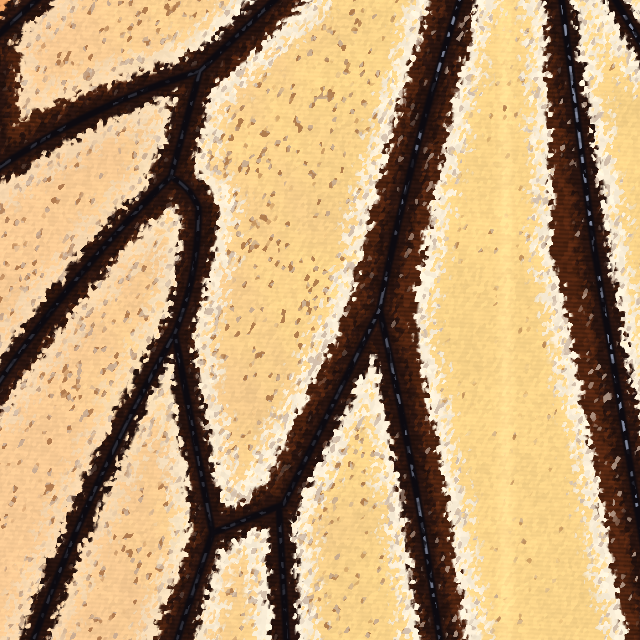
Write a three.js fragment shader that draws this texture.

```glsl
// Draws a macro view of a butterfly wing: dark branching veins around speckled amber cells.
varying vec2 vUv;

const vec3 AMBER = vec3(0.98, 0.83, 0.54);
const vec3 PEACH = vec3(0.97, 0.79, 0.58);
const vec3 ORANGE = vec3(0.95, 0.48, 0.12);
const vec3 CREAM = vec3(0.98, 0.93, 0.84);
const vec3 FLECK = vec3(0.60, 0.38, 0.22);
const vec3 SILVER = vec3(0.73, 0.63, 0.56);
const vec3 BROWN = vec3(0.34, 0.155, 0.07);
const vec3 UMBER = vec3(0.16, 0.08, 0.06);
const vec3 INK = vec3(0.05, 0.04, 0.06);
const vec3 GLINT = vec3(0.66, 0.70, 0.80);

const float SCALE_COUNT = 125.0;  // wing scales across the canvas
const float EDGE_ROUGHNESS = 0.016;
const float FRINGE_WIDTH = 0.026;
const float CORE_RADIUS = 0.0055;
const float RIB_COUNT = 150.0;
const float WEB = 0.014;          // rounding where veins join
const float SOFT = 0.003;

vec2 hash2(vec2 p) {
  vec3 q = fract(p.xyx * vec3(0.1031, 0.1030, 0.0973));
  q += dot(q, q.yzx + 33.33);
  return fract((q.xx + q.yz) * q.zy);
}

// Cellular noise: a random level per cell with softened borders
float scales(vec2 p) {
  vec2 id = floor(p);
  float sum = 0.0;
  float total = 0.0001;
  for (int y = -1; y <= 1; y++) {
    for (int x = -1; x <= 1; x++) {
      vec2 cell = id + vec2(float(x), float(y));
      vec2 d = cell + 0.15 + 0.7 * hash2(cell) - p;
      float weight = exp(-14.0 * dot(d, d));
      sum += weight * hash2(cell + 71.0).x;
      total += weight;
    }
  }
  return sum / total;
}

// Broad mottling from layered sines, about -1 to 1
float mottle(vec2 p) {
  return (sin(p.x * 17.0 + 2.0 * sin(p.y * 11.0)) + sin(p.y * 23.0 - p.x * 9.0)
    + sin((p.x + p.y) * 41.0 + 2.0 * sin(p.x * 29.0))) / 3.0;
}

// Adds a bowed vein from a to b; widths are (left, right) of travel at each end.
// field.x is the distance to the dark band, field.y to the vein itself.
void vein(inout vec2 field, vec2 p, vec2 a, vec2 b, float bow, vec2 startWidth, vec2 endWidth) {
  float len = distance(a, b);
  vec2 dir = (b - a) / len;
  float along = dot(p - a, dir);
  float t = clamp(along / len, 0.0, 1.0);
  float side = dot(p - a, vec2(-dir.y, dir.x)) - bow * 4.0 * t * (1.0 - t);
  float core = length(vec2(along - t * len, side));
  vec2 width = mix(startWidth, endWidth, t);
  float band = core - mix(width.y, width.x, smoothstep(-0.01, 0.01, side));
  float h = max(WEB - abs(field.x - band), 0.0) / WEB;
  field = vec2(min(field.x, band) - h * h * WEB * 0.25, min(field.y, core));
}

vec2 veinField(vec2 p) {
  vec2 f = vec2(1.0);
  // Long central vein and its forks
  vein(f, p, vec2(0.725, 1.02), vec2(0.593, 0.516), -0.008, vec2(0.028, 0.042), vec2(0.055, 0.045));
  vein(f, p, vec2(0.593, 0.516), vec2(0.443, 0.212), 0.0, vec2(0.022, 0.045), vec2(0.02, 0.04));
  vein(f, p, vec2(0.593, 0.516), vec2(0.69, -0.02), 0.006, vec2(0.045, 0.022), vec2(0.042, 0.03));
  vein(f, p, vec2(0.443, 0.212), vec2(0.332, 0.167), 0.0, vec2(0.022, 0.03), vec2(0.022, 0.03));
  vein(f, p, vec2(0.436, 0.203), vec2(0.449, -0.02), 0.0, vec2(0.02, 0.022), vec2(0.02, 0.022));
  vein(f, p, vec2(0.332, 0.167), vec2(0.27, -0.02), 0.0, vec2(0.022, 0.03), vec2(0.022, 0.035));
  // Left chain closing the middle cell
  vein(f, p, vec2(0.273, 0.479), vec2(0.332, 0.167), 0.0, vec2(0.025, 0.012), vec2(0.02, 0.03));
  vein(f, p, vec2(0.31, 0.675), vec2(0.273, 0.479), 0.01, vec2(0.028, 0.03), vec2(0.025, 0.02));
  vein(f, p, vec2(0.267, 0.724), vec2(0.31, 0.675), 0.006, vec2(0.03), vec2(0.028, 0.03));
  vein(f, p, vec2(0.3125, 0.889), vec2(0.267, 0.724), 0.0, vec2(0.022, 0.03), vec2(0.03, 0.022));
  vein(f, p, vec2(0.3125, 0.889), vec2(0.45, 1.02), 0.0, vec2(0.02, 0.035), vec2(0.028, 0.035));
  // Branches to the left side and corner
  vein(f, p, vec2(0.3125, 0.889), vec2(-0.02, 0.725), -0.015, vec2(0.022), vec2(0.022, 0.05));
  vein(f, p, vec2(0.267, 0.724), vec2(-0.02, 0.375), -0.012, vec2(0.028, 0.02), vec2(0.028, 0.02));
  vein(f, p, vec2(0.273, 0.479), vec2(0.045, -0.02), -0.012, vec2(0.012, 0.022), vec2(0.022, 0.02));
  vein(f, p, vec2(-0.01, 0.9), vec2(-0.01, 0.76), 0.0, vec2(0.04), vec2(0.04));
  vein(f, p, vec2(-0.02, 0.93), vec2(0.09, 1.03), 0.0, vec2(0.022), vec2(0.022));
  // Right side
  vein(f, p, vec2(0.875, 1.02), vec2(0.927, 0.62), 0.0, vec2(0.016, 0.025), vec2(0.022, 0.062));
  vein(f, p, vec2(0.927, 0.62), vec2(1.03, 0.0), 0.0, vec2(0.022, 0.062), vec2(0.03, 0.05));
  vein(f, p, vec2(0.95, 1.02), vec2(1.02, 0.9), 0.0, vec2(0.016), vec2(0.016));
  return f;
}

void main() {
  vec2 p = vUv;
  vec2 field = veinField(p);
  vec2 slanted = vec2(0.88 * p.x - 0.47 * p.y, 0.47 * p.x + 0.88 * p.y);
  float grain = scales(p * SCALE_COUNT);
  float fine = scales(slanted * vec2(210.0, 130.0) + 40.0);
  float speck = scales(slanted * vec2(150.0, 95.0) + 90.0);
  float patches = mottle(p);
  float rightSide = smoothstep(0.5, 0.75, p.x);
  float edge = field.x + (grain - 0.5) * EDGE_ROUGHNESS + (fine - 0.5) * 0.006;
  float rib = sin(6.2832 * RIB_COUNT * (p.y + 0.05 * p.x));

  // Amber cells with faint ribs, folds and flecks
  vec3 membrane = mix(PEACH, AMBER, smoothstep(0.05, 0.65, p.x + 0.1 * patches));
  membrane = mix(membrane, ORANGE, smoothstep(0.93, 0.97, p.y - p.x));
  membrane *= 1.0 + 0.07 * (fine - 0.5) + 0.015 * rib + 0.02 * patches;
  membrane += 0.04 * exp(-pow((p.x - 0.79) / 0.012, 2.0));
  float fleckLevel = 0.83 - 0.06 * patches + 0.1 * rightSide;
  float fleck = smoothstep(fleckLevel, fleckLevel + 0.1, speck);
  membrane = mix(membrane, mix(FLECK, SILVER, smoothstep(0.4, 0.7, grain)), 0.75 * fleck);

  // Ragged pale fringe beside the veins
  float fringe = 1.0 - smoothstep(-0.008, 0.008, edge - FRINGE_WIDTH + (fine - 0.5) * 0.036);
  fringe *= mix(0.4, 1.0, smoothstep(0.15, 0.4, p.x));
  vec3 color = mix(membrane, CREAM + 0.08 * (grain - 0.4), fringe);
  color = mix(color, SILVER, 0.6 * fringe * smoothstep(0.78, 0.88, speck));

  // Brown scaly bands, darker toward the vein, with stray shiny scales
  float shade = smoothstep(0.012, 0.036, field.y + (fine - 0.5) * 0.022);
  vec3 band = mix(UMBER, BROWN, shade) * (0.92 + 0.3 * (grain - 0.5) + 0.1 * rib);
  float shine = smoothstep(0.9, 0.97, speck) * mix(0.25, 0.85, rightSide);
  band = mix(band, SILVER, shine * smoothstep(0.008, 0.014, field.y));
  color = mix(band, color, smoothstep(-SOFT, SOFT, edge));

  // Raised inky veins with broken highlights
  color = mix(INK, color, smoothstep(CORE_RADIUS - SOFT, CORE_RADIUS + SOFT, field.y));
  float highlight = 1.0 - smoothstep(0.0008, 0.0035, field.y);
  color = mix(color, GLINT, highlight * smoothstep(0.5, 0.85, grain) * mix(0.2, 0.75, rightSide));
  gl_FragColor = vec4(clamp(color, 0.0, 1.0), 1.0);
}
```
